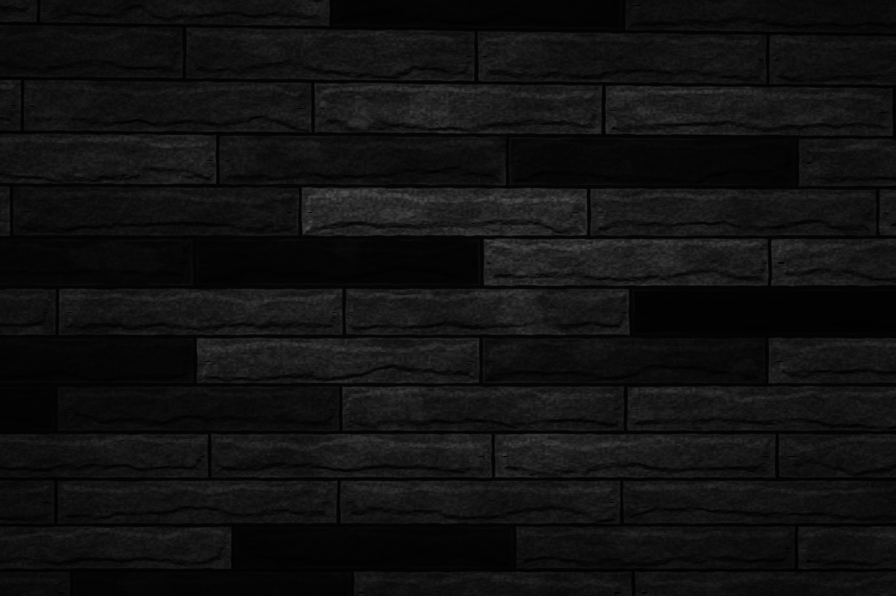
Give the GLSL for this texture, as a Shadertoy shader.

```glsl
// Left joint of each course, as a fraction of the canvas width, top course first
const float joints[13] = float[13](.043, .206, .025, .243, .013, .217, .064,
                                   .218, .0625, .234, .0625, .26, .08);
// Darker stones: column, course, brightness
const vec3 darkStones[13] = vec3[13](
    vec3(1, -1, .15), vec3(0, 2, .5), vec3(1, 2, .2), vec3(0, 3, .55),
    vec3(-1, 4, .2), vec3(0, 4, .1), vec3(2, 5, .04), vec3(-1, 6, .2),
    vec3(1, 6, .35), vec3(-1, 7, .1), vec3(0, 7, .45), vec3(0, 10, .15),
    vec3(0, 11, .2));

float hash(vec2 p) {
    vec3 q = fract(vec3(p.xyx) * .1031);
    q += dot(q, q.yzx + 33.33);
    return fract((q.x + q.y) * q.z);
}

float noise(vec2 p) {
    vec2 i = floor(p), f = fract(p);
    f = f * f * (3. - 2. * f);
    return mix(mix(hash(i), hash(i + vec2(1, 0)), f.x),
               mix(hash(i + vec2(0, 1)), hash(i + 1.), f.x), f.y);
}

float fbm(vec2 p) {
    float sum = 0., amp = .5;
    for (int i = 0; i < 5; i++) {
        sum += amp * noise(p);
        p = mat2(1.6, 1.2, -1.2, 1.6) * p + 7.3;
        amp *= .5;
    }
    return sum;
}

// Height of a split stone face: ragged plateau, creases and fine relief
float stoneHeight(vec2 p, vec2 halfSize, vec2 seed) {
    vec2 q = p + seed;
    vec2 edge = halfSize - abs(p);
    float chip = .036 * fbm(q * vec2(13, 20)) - .005;
    chip *= p.y > 0. ? .8 : 1.1;
    float plateau = smoothstep(0., .011, min(edge.x, edge.y) - chip);
    float crease = abs(fbm(q * vec2(9, 17) + 4.) - .5);
    return .009 * plateau + .022 * crease + .012 * fbm(q * vec2(28, 42));
}

void mainImage(out vec4 fragColor, in vec2 fragCoord) {
    vec2 uv = fragCoord / iResolution.xy;
    float aspect = iResolution.x / iResolution.y;
    float pixel = 1. / iResolution.y;

    // Courses grow shorter downwards and tilt slightly near the top
    float down = 1. - uv.y;
    down -= .022 * (uv.x - .5) * max(0., 1. - 2.5 * down);
    float course = (.09 - sqrt(.0081 - .00272 * (down - .049))) / .00136;
    float row = floor(course);
    float pitch = .3255 - .0011 * row;
    float along = (uv.x - joints[clamp(int(row) + 1, 0, 12)]) / pitch;
    float col = floor(along);

    // Position inside the stone, in canvas heights
    vec2 size = vec2(pitch * aspect, .09 - .00136 * row);
    vec2 p = (vec2(fract(along), 1. - fract(course)) - .5) * size;
    vec2 seed = vec2(col, row) * vec2(3.71, 5.33) + 40.;
    vec2 q = p + seed;

    // Brightness of each stone
    float tone = mix(.75, 1.2, hash(vec2(col, row) + 21.));
    for (int i = 0; i < 13; i++)
        if (darkStones[i].xy == vec2(col, row)) tone = darkStones[i].z;

    // Relief lit from above
    float h = stoneHeight(p, size * .5, seed);
    float rise = stoneHeight(p + vec2(0, .002), size * .5, seed) - h;
    float side = stoneHeight(p + vec2(.002, 0), size * .5, seed) - h;
    float light = clamp(1. - 250. * rise + 70. * side, .15, 1.6);
    float grain = .72 + .56 * noise(q * vec2(230, 260));
    float shade = .108 * tone * light * grain * (.65 + .7 * fbm(q * 11.));

    // Pale stains and scattered specks
    float stain = smoothstep(.64, .74, fbm(q * vec2(9, 12) + 17.));
    shade += .035 * stain * grain * sqrt(tone);
    shade += .05 * smoothstep(.95, 1., noise(q * 85.)) * tone;

    // Thin pale rims around dark joints
    vec2 edge = size * .5 - abs(p);
    float gap = min(edge.x, edge.y) + .002 * (noise(q * 60.) - .5);
    float rim = smoothstep(.002, .004, gap) * smoothstep(.008, .005, gap);
    shade += .03 * rim * noise(q * vec2(25, 50));
    shade = mix(.01, shade, smoothstep(.0012, .0028 + pixel, gap));

    // Light falls off towards the borders
    vec2 away = (uv - vec2(.5, .54)) * vec2(1.5, 1.65);
    shade *= mix(1.12, .42, smoothstep(.1, 1.15, length(away)));
    fragColor = vec4(vec3(shade + .004), 1);
}
```
